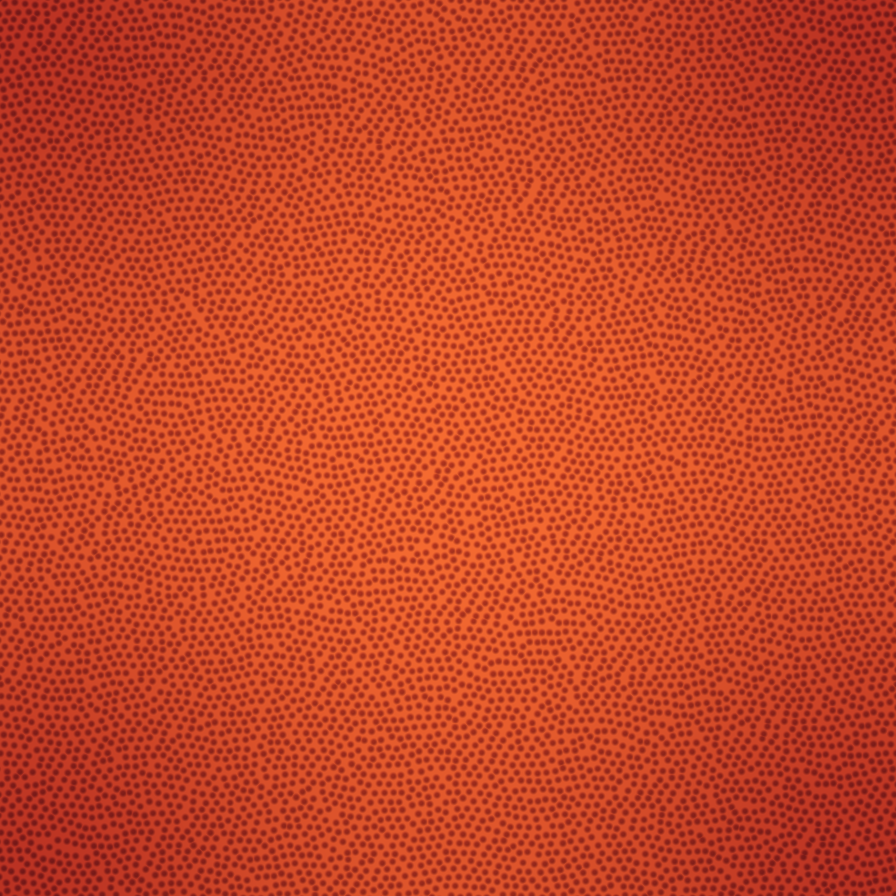
Write a WebGL 1 fragment shader that draws this texture.

```glsl
precision highp float;
uniform vec2 u_resolution;

const float TAU = 6.2831853;
const vec2 GRID = vec2(90.0, 104.0); // dots per row, rows (even, so the stagger wraps)

vec2 hash2(vec2 p) {
  vec2 s = vec2(dot(p, vec2(127.1, 311.7)), dot(p, vec2(269.5, 183.3)));
  return fract(sin(s) * 43758.5);
}

// Divergence-free wave along the perpendicular of a whole-number frequency
vec2 wave(vec2 uv, vec2 freq, float phase) {
  return vec2(-freq.y, freq.x) / dot(freq, freq) * sin(TAU * dot(freq, uv) + phase);
}

vec2 bend(vec2 uv) {
  return 0.031 * (wave(uv, vec2(6.0, 1.0), 0.7)
                + wave(uv, vec2(-4.0, 5.0), 2.9)
                + wave(uv, vec2(3.0, -7.0), 4.4));
}

float stagger(float row) {
  return 0.5 * mod(row, 2.0);
}

// Jittered, bent position of one dot, in units of the dot spacing
vec2 looseDot(vec2 cell) {
  vec2 jitter = 0.62 * (hash2(mod(cell, GRID)) - 0.5);
  vec2 uv = (cell + 0.5 + vec2(stagger(cell.y), 0.0) + jitter) / GRID;
  return (uv + bend(uv)) * GRID.x;
}

// Push a dot away from neighbours that are too close
vec2 settledDot(vec2 cell) {
  vec2 center = looseDot(cell);
  vec2 push = vec2(0.0);
  for (int j = -1; j <= 1; j++) {
    for (int i = -1; i <= 1; i++) {
      vec2 gap = center - looseDot(cell + vec2(float(i), float(j)));
      float dist = length(gap);
      push += gap / max(dist, 0.001) * max(0.0, 1.0 - dist);
    }
  }
  return center + 0.44 * push;
}

void main() {
  vec2 uv = gl_FragCoord.xy / u_resolution;

  // Undo the bend to find the cell under this point
  vec2 flatUv = uv;
  for (int i = 0; i < 4; i++) flatUv = uv - bend(flatUv);
  vec2 gridPos = flatUv * GRID;

  // Soft pits, shaded from the upper left
  float pit = 0.0;
  float shade = 0.0;
  for (int j = -1; j <= 1; j++) {
    float row = floor(gridPos.y) + float(j);
    float column = floor(gridPos.x - stagger(row));
    for (int i = -1; i <= 1; i++) {
      vec2 cell = vec2(column + float(i), row);
      vec2 offset = uv * GRID.x - settledDot(cell);
      float size = 0.96 + 0.08 * hash2(mod(cell, GRID) + 17.0).x;
      float dotMask = 1.0 - smoothstep(0.11, 0.495, length(offset) / size);
      pit = max(pit, dotMask);
      shade += dotMask * dot(offset, vec2(-0.5, 0.6));
    }
  }

  // Periodic glow: wide bright middle, dark corners
  vec2 glow = 0.5 - 0.5 * cos(TAU * uv);
  float light = 0.5 * (glow.x + glow.y);
  light = mix(light, sin(0.25 * TAU * light), 0.6);
  vec3 leather = mix(vec3(0.73, 0.195, 0.135), vec3(0.962, 0.418, 0.19), light);
  vec3 hollow = mix(vec3(0.46, 0.095, 0.095), vec3(0.675, 0.2, 0.12), light);

  vec3 color = mix(leather, hollow, pit) * (1.0 + 0.35 * shade);
  gl_FragColor = vec4(color, 1.0);
}
```
